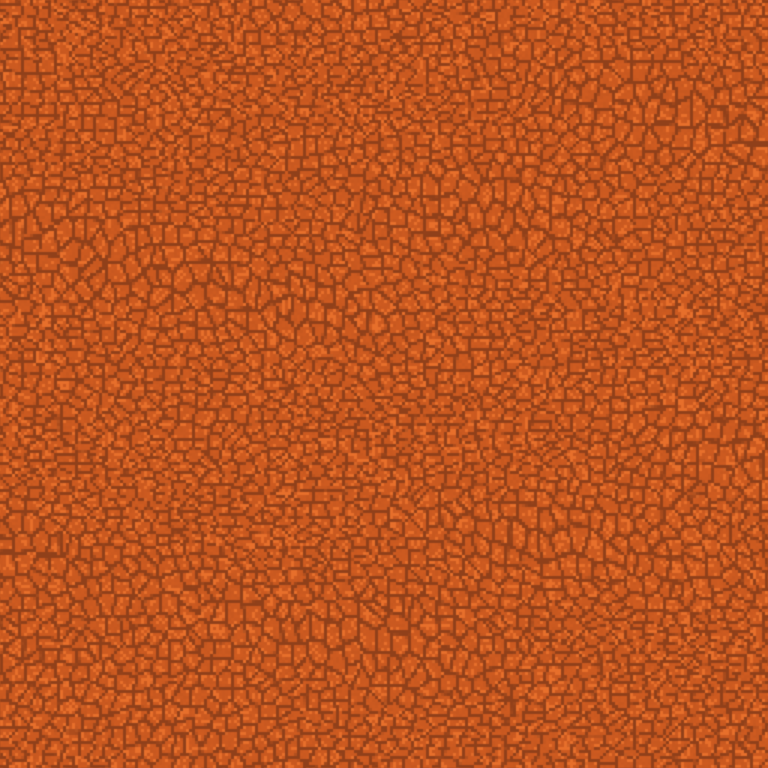
Reproduce this texture procedurally as a three.js fragment shader.

```glsl
// Cracked orange clay: small cellular plates parted by dark, one-texel-wide cracks.
// Cell borders are sampled on a coarse texel grid and softly blended, while
// layered sines squeeze the rows so that some bands of plates look flatter.

varying vec2 vUv;

const float TEXELS = 256.0;              // coarse grid steps across the canvas
const vec2 PLATES = vec2(48.0, 56.0);    // plates across and up
const float JITTER = 0.86;               // irregularity of the plates
const float CRACK_HALF_WIDTH = 0.103;    // in plate units
const float CRACK_SOFTNESS = 0.018;
const float GLINT_SHARE = 0.24;          // part of the plate texels that are lit
const float TEXEL_BLEND = 0.36;          // half-width of the blend between texels

const vec3 CRACK_COLOR = vec3(0.565, 0.25, 0.10);
const vec3 CLAY_COLOR = vec3(0.795, 0.35, 0.125);
const vec3 GLINT_COLOR = vec3(0.905, 0.435, 0.17);

float hash(vec2 p) {
  vec3 q = fract(vec3(p.xyx) * 0.1031);
  q += dot(q, q.yzx + 33.33);
  return fract((q.x + q.y) * q.z);
}

vec2 hash2(vec2 p) {
  return vec2(hash(p), hash(p + vec2(71.7, 19.3)));
}

// Uneven row spacing and a slight sideways sway
vec2 warp(vec2 uv) {
  vec2 p = uv * PLATES;
  p.y += 1.1 * sin(uv.y * 13.0 + 1.5 * sin(uv.x * 5.0));
  p.y += 0.35 * sin(uv.y * 31.0 + uv.x * 9.0);
  p.x += 0.5 * sin(uv.y * 17.0 + 2.0);
  return p;
}

// Distance to the border between the two nearest plate centres
float borderDistance(vec2 p) {
  vec2 cell = floor(p);
  vec2 nearest = vec2(8.0);
  vec2 second = vec2(8.0);
  for (int j = -1; j <= 1; j++) {
    for (int i = -1; i <= 1; i++) {
      vec2 id = cell + vec2(float(i), float(j));
      vec2 toCentre = id + 0.5 + JITTER * (hash2(id) - 0.5) - p;
      float d = dot(toCentre, toCentre);
      if (d < dot(nearest, nearest)) {
        second = nearest;
        nearest = toCentre;
      } else if (d < dot(second, second)) {
        second = toCentre;
      }
    }
  }
  return dot(0.5 * (nearest + second), normalize(second - nearest));
}

vec3 texelColor(vec2 texel) {
  float border = borderDistance(warp((texel + 0.5) / TEXELS));
  float plate = smoothstep(CRACK_HALF_WIDTH - CRACK_SOFTNESS,
                           CRACK_HALF_WIDTH + CRACK_SOFTNESS, border);

  // Plate surface: faint mottling and scattered lit texels
  float grain = hash(texel + 137.0);
  vec3 clay = CLAY_COLOR * (0.98 + 0.04 * hash(texel + 411.0));
  float glint = step(1.0 - GLINT_SHARE, grain);
  clay = mix(clay, GLINT_COLOR, glint);
  return mix(CRACK_COLOR, clay, plate);
}

void main() {
  // Blend the four surrounding texels
  vec2 grid = vUv * TEXELS - 0.5;
  vec2 base = floor(grid);
  vec2 blend = smoothstep(0.5 - TEXEL_BLEND, 0.5 + TEXEL_BLEND, grid - base);
  vec3 lower = mix(texelColor(base), texelColor(base + vec2(1.0, 0.0)), blend.x);
  vec3 upper = mix(texelColor(base + vec2(0.0, 1.0)), texelColor(base + 1.0), blend.x);
  gl_FragColor = vec4(mix(lower, upper, blend.y), 1.0);
}
```
